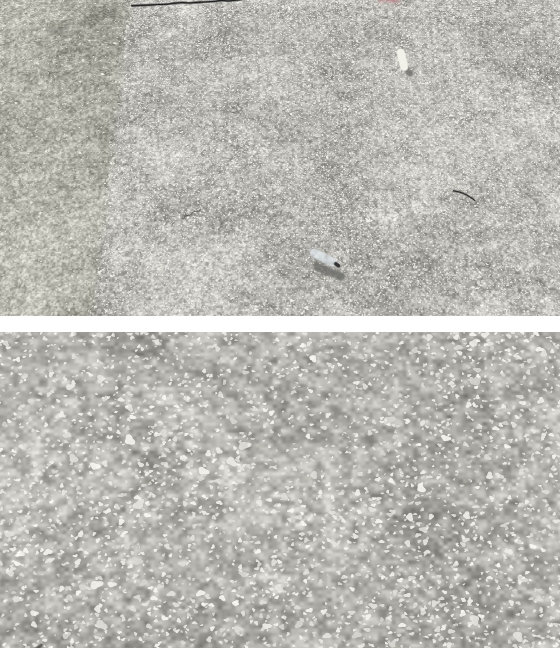
Top: the whole. Bottom: its middle third, enlarged.
A WebGL 2 fragment shader for this texture:

```glsl
#version 300 es
precision highp float;

uniform vec2 u_resolution;
out vec4 fragColor;

float hash(vec2 p) {
  return fract(sin(dot(p, vec2(127.1, 311.7))) * 43758.5453);
}

float noise(vec2 p) {
  vec2 i = floor(p), f = fract(p);
  f = f * f * (3.0 - 2.0 * f);
  return mix(mix(hash(i), hash(i + vec2(1, 0)), f.x),
             mix(hash(i + vec2(0, 1)), hash(i + vec2(1, 1)), f.x), f.y);
}

float fbm(vec2 p) {
  float sum = 0.0, amp = 0.5;
  for (int i = 0; i < 4; i++) {
    sum += amp * noise(p);
    p = mat2(1.6, 1.2, -1.2, 1.6) * p + 7.3;
    amp *= 0.5;
  }
  return sum / 0.9375;
}

mat2 rotation(float a) {
  return mat2(cos(a), sin(a), -sin(a), cos(a));
}

// Coverage of a rounded stroke from a to b
float stroke(vec2 p, vec2 a, vec2 b, float radius, float soft) {
  vec2 d = b - a;
  float t = clamp(dot(p - a, d) / dot(d, d), 0.0, 1.0);
  return 1.0 - smoothstep(-soft, soft, length(p - a - d * t) - radius);
}

// One layer of scattered stone chips: x is coverage, y is brightness
vec2 chips(vec2 p, float scale, float density, float pixel) {
  vec2 q = p * scale, id = floor(q);
  float seed = hash(id + scale);
  vec2 centre = 0.3 + 0.4 * vec2(hash(id + 17.3), hash(id + 41.9));
  vec2 d = rotation(seed * 40.0) * (fract(q) - centre);
  float radius = mix(0.13, 0.29, pow(hash(id + 73.1), 1.5));
  float angle = atan(d.y, d.x);
  float outline = radius * (1.0 + 0.16 * sin(angle * 3.0 + seed * 90.0));
  float dist = length(d * vec2(0.85, 1.3)) - outline;
  float soft = pixel * scale * 0.8;
  float cover = 1.0 - smoothstep(-soft, soft, dist);
  return vec2(cover * step(seed, density), mix(0.84, 1.0, hash(id + 5.7)));
}

void main() {
  vec2 p = gl_FragCoord.xy / u_resolution.y;
  float pixel = 1.0 / u_resolution.y;
  vec2 ground = vec2(p.x - 0.89, p.y * 1.1) * (1.0 + 0.25 * p.y);

  // Slab edge and weathered patches
  float seam = p.x - mix(0.29, 0.405, p.y) - 0.02 * (noise(p * 22.0) - 0.5);
  float slab = smoothstep(-0.02, 0.02, seam);
  float patches = fbm(ground * 5.0 + 3.0);
  float mottling = fbm(ground * 19.0 + 11.0);
  float tone = 0.705 + 0.24 * (patches - 0.5) + 0.15 * (mottling - 0.5);
  tone -= 0.025 * (1.0 - slab) * smoothstep(0.1, 0.7, p.y);
  tone -= 0.05 * exp(-abs(seam) * 90.0) * noise(p * 14.0 + 2.0);

  // Sandy grain
  tone += 0.2 * (noise(ground * 95.0) - 0.5);
  tone += 0.19 * (noise(ground * 190.0 + 31.0) - 0.5);

  // Pale chips, sparse on the older slab
  float richness = mix(0.2, 1.0, slab) * mix(0.6, 1.4, noise(ground * 9.0 + 50.0));
  for (int i = 0; i < 5; i++) {
    float k = float(i);
    vec2 chip = chips(rotation(0.4 + k * 1.1) * ground + k * 3.7,
                      40.0 + 17.0 * k, richness * (0.1 + 0.07 * k), pixel);
    tone = mix(tone, max(tone, chip.y), chip.x * 0.85);
  }
  vec3 color = vec3(tone + 0.004, tone, tone - 0.024);
  color.b -= 0.015 * (1.0 - slab);

  // Damp stain, pale scrape and red mark along the top
  float ragged = 0.06 * (fbm(p * 25.0) - 0.5);
  color *= 1.0 - 0.17 * stroke(p, vec2(0.17, 0.9), vec2(0.36, 0.965), 0.012 + ragged, 0.02);
  color += 0.1 * stroke(p, vec2(-0.02, 0.91), vec2(0.1, 0.945), 0.005 + ragged * 0.4, 0.012);
  float red = stroke(p, vec2(1.2, 1.0), vec2(1.26, 0.997), 0.008 + ragged * 0.5, 0.008);
  color = mix(color, vec3(0.75, 0.48, 0.5), 0.75 * red);

  // Open joint
  vec2 wobble = vec2(0.0, 0.004 * (noise(p * 40.0) - 0.5));
  float joint = stroke(p + wobble, vec2(0.418, 0.981), vec2(0.78, 1.002), 0.003, pixel);
  color = mix(color, vec3(0.13, 0.13, 0.14), joint);

  // Twig and broken crack
  vec2 bend = vec2(0.0, 0.006 * sin((p.x - 1.435) * 46.0));
  float twig = stroke(p - bend, vec2(1.435, 0.396), vec2(1.502, 0.366), 0.0022, pixel);
  color = mix(color, vec3(0.14), twig);
  vec2 jag = vec2(0.0, 0.022 * (noise(p * 65.0) - 0.5));
  float crack = stroke(p + jag, vec2(0.577, 0.308), vec2(0.634, 0.34), 0.0016, pixel);
  color = mix(color, vec3(0.3, 0.3, 0.28), 0.8 * crack);

  // Two pale scraps with their shadows
  float shade = stroke(p, vec2(1.005, 0.155), vec2(1.08, 0.125), 0.013, 0.006);
  shade = max(shade, stroke(p, vec2(1.284, 0.785), vec2(1.298, 0.766), 0.009, 0.005));
  color = mix(color, vec3(0.42, 0.42, 0.41), 0.8 * shade);
  float scrap = stroke(p, vec2(0.995, 0.199), vec2(1.052, 0.171), 0.014, pixel);
  color = mix(color, vec3(0.79, 0.81, 0.82) + 0.16 * (noise(p * 90.0) - 0.4), scrap);
  float tip = stroke(p, vec2(1.063, 0.165), vec2(1.071, 0.159), 0.006, pixel);
  color = mix(color, vec3(0.2), tip);
  float sliver = stroke(p, vec2(1.268, 0.834), vec2(1.279, 0.788), 0.0125, pixel);
  color = mix(color, vec3(0.95, 0.95, 0.92), sliver);

  fragColor = vec4(clamp(color, 0.0, 1.0), 1.0);
}
```
